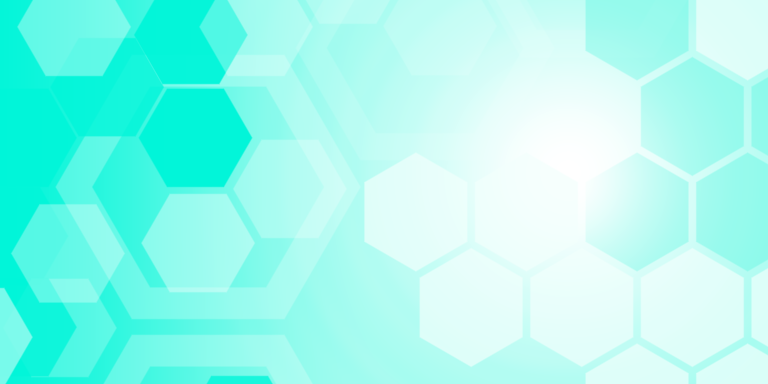
Give the GLSL for this background, as a Shadertoy shader.

```glsl
// Overlapping translucent hexagons on a turquoise gradient with a white glow.
// Broad rings and flat-top tiles fill the left; a pointy-top honeycomb fills
// the right. All lengths are in canvas heights.

const vec3 TEAL = vec3(0.0, 0.96, 0.85);
const vec3 AQUA = vec3(0.62, 0.985, 0.935);
const vec3 PALE = vec3(0.94, 1.0, 0.99);

// Distance to a hexagon with flat top and bottom.
float hexagon(vec2 p, float apothem) {
    p = abs(p);
    return max(p.y, p.x * 0.866 + p.y * 0.5) - apothem;
}

// Antialiased coverage of a distance.
float cover(float d) {
    float w = 1.0 / iResolution.y;
    return 1.0 - smoothstep(-w, w, d);
}

// Gradient, soft ripples and the glow.
vec3 backdrop(vec2 p) {
    vec3 col = mix(TEAL, AQUA, smoothstep(-0.1, 1.0, p.x));
    float d = length(p - vec2(1.48, 0.55));
    float ripple = sin(d * 55.0) + 0.6 * sin(d * 93.0 + p.x * 4.0);
    col.r += 0.008 * ripple * smoothstep(0.3, 0.9, p.x);
    return mix(col, vec3(1.0), exp(-5.0 * d * d));
}

// Large faint outlines: centre, apothem, opacity.
vec3 addRings(vec3 col, vec2 p) {
    vec4 rings[4] = vec4[4](
        vec4(0.542, 0.513, 0.344, 0.28), vec4(0.542, -0.216, 0.344, 0.28),
        vec4(1.107, 0.875, 0.292, 0.16), vec4(1.530, 1.150, 0.300, 0.14));
    for (int i = 0; i < 4; i++) {
        vec4 r = rings[i];
        float d = hexagon(p - r.xy, r.z);
        float band = cover(max(d, -d - 0.24 * r.z));
        col = mix(col, PALE, band * r.w);
    }
    return col;
}

// Left tiles: centre, then opacity (negative is teal, positive is pale).
vec3 addTiles(vec3 col, vec2 p) {
    vec3 tiles[16] = vec3[16](
        vec3(0.052, 0.641, -0.90), vec3(0.279, 0.773, -0.80),
        vec3(0.497, 0.909, -0.95), vec3(0.509, 0.641, -0.98),
        vec3(0.030, 0.385, -0.80), vec3(0.156, 0.146, 0.25),
        vec3(0.052, 0.148, -0.80), vec3(0.624, -0.107, -0.80),
        vec3(0.193, 0.930, 0.38), vec3(0.667, 0.930, 0.32),
        vec3(0.906, 1.066, 0.25), vec3(1.146, 0.932, 0.20),
        vec3(0.516, 0.367, 0.42), vec3(0.755, 0.508, 0.32),
        vec3(0.177, 0.340, 0.35), vec3(-0.063, 0.122, 0.50));
    for (int i = 0; i < 16; i++) {
        vec3 t = tiles[i];
        float fill = cover(hexagon(p - t.xy, 0.128));
        col = mix(col, t.z < 0.0 ? TEAL : PALE, fill * abs(t.z));
    }
    return col;
}

// Right honeycomb, row by row; each row begins at its own left limit.
vec3 addHoneycomb(vec3 col, vec2 p) {
    float glow = exp(-14.0 * dot(p - vec2(1.46, 0.53), p - vec2(1.46, 0.53)));
    for (int row = -2; row <= 2; row++) {
        float j = float(row);
        float start = 1.083 + 0.144 * mod(j, 2.0);
        vec2 c = vec2(start + 0.288 * round((p.x - start) / 0.288),
                      0.448 + 0.2487 * j);
        float limit = row > 0 ? 1.6 : 1.0 + 0.15 * j * j;
        float fill = cover(hexagon((p - c).yx, 0.134)) * step(limit, c.x);
        bool bright = row < 0 || (row == 0 && c.x < 1.5)
                   || (row == 2 && c.x > 1.8);
        vec3 tint = bright ? vec3(0.95, 1.0, 0.99) : vec3(0.44, 0.97, 0.90);
        col = mix(col, tint, fill * (bright ? 0.68 : 0.55 * (1.0 - glow)));
    }
    return col;
}

void mainImage(out vec4 fragColor, in vec2 fragCoord) {
    vec2 p = fragCoord / iResolution.y;
    vec3 col = backdrop(p);
    col = addRings(col, p);
    col = addTiles(col, p);
    col = addHoneycomb(col, p);
    fragColor = vec4(clamp(col, 0.0, 1.0), 1.0);
}
```
